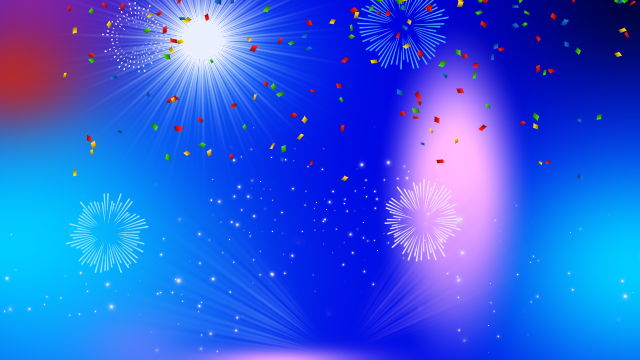
Give the GLSL for this background, as a Shadertoy shader.

```glsl
const float TAU = 6.2831853;
const float CONFETTI_COUNT = 150.0;
const float CONFETTI_SIZE = 0.0088;
const float SPARK_CELL = 0.052;

const vec3 ROYAL = vec3(0.0, 0.0, 0.89);
const vec3 NAVY = vec3(0.0, 0.0, 0.22);
const vec3 AZURE = vec3(0.05, 0.47, 0.98);
const vec3 CYAN = vec3(0.0, 0.8, 1.0);
const vec3 VIOLET = vec3(0.48, 0.14, 0.68);
const vec3 RED = vec3(0.75, 0.16, 0.12);
const vec3 LILAC = vec3(0.68, 0.48, 0.98);
const vec3 PINK = vec3(0.93, 0.64, 1.0);
const vec3 ICE = vec3(0.6, 0.9, 1.0);

const vec2 BURST = vec2(0.56, 0.889);
const vec2 BEAM = vec2(1.262, 0.45);
const vec2 FAN = vec2(0.94, 0.01);

vec2 hash2(vec2 p) {
    vec2 k = vec2(dot(p, vec2(127.1, 311.7)), dot(p, vec2(269.5, 183.3)));
    return fract(sin(k) * 43758.55);
}

float glow(vec2 p, vec2 center, vec2 radii) {
    vec2 q = (p - center) / radii;
    return exp(-dot(q, q));
}

// Seamless angular streaks in 0..1
float streaks(float a) {
    return 0.5 + 0.17 * (sin(a * 31.0) + sin(a * 73.0 + 1.3) + sin(a * 127.0 + 4.0));
}

// Ring of thin trails; count must be even
float firework(vec2 d, float radius, float count, float seed, float px) {
    float r = length(d);
    float t = atan(d.y, d.x) / TAU * count;
    vec2 h = hash2(vec2(floor(t), seed));
    float off = abs(fract(t) - 0.5 - 0.4 * (h.x - 0.5)) * TAU / count * r;
    float inner = radius * mix(0.15, 0.5, h.x);
    float outer = radius * mix(0.7, 1.0, h.y);
    float width = 0.0021 * mix(0.5, 1.0, smoothstep(inner, outer, r));
    float ends = smoothstep(inner, inner + 0.02, r) * (1.0 - smoothstep(outer - px, outer + px, r));
    return (1.0 - smoothstep(width - px * 0.6, width + px * 0.6, off)) * ends
        * mix(0.5, 1.0, r / radius);
}

// One jittered glowing dot per cell, kept where density allows
float sparks(vec2 p, float cell, float seed, float density) {
    vec2 id = floor(p / cell);
    vec2 h = hash2(id + seed);
    vec2 k = hash2(id + seed + 37.0);
    float r = length(p - (id + mix(vec2(0.25), vec2(0.75), h)) * cell);
    float size = cell * mix(0.025, 0.075, k.y * k.y);
    float dotLight = exp(-r * r / (size * size)) + 0.35 * exp(-r * r / (size * size * 6.0));
    return dotLight * smoothstep(0.0, 0.1, density - k.x);
}

vec3 confettiColor(float h) {
    if (h < 0.36) return vec3(0.92, 0.1, 0.06);
    if (h < 0.63) return vec3(0.25, 0.78, 0.06);
    if (h < 0.83) return vec3(1.0, 0.8, 0.06);
    return vec3(0.06, 0.42, 0.85);
}

void mainImage(out vec4 fragColor, in vec2 fragCoord) {
    float px = 1.0 / iResolution.y;
    vec2 p = fragCoord * px;

    // Soft colour fields
    vec3 col = mix(ROYAL, NAVY, glow(p, vec2(1.8, 1.02), vec2(0.4, 0.3)));
    col = mix(col, AZURE, glow(p, vec2(0.2, 0.12), vec2(0.5, 0.48)));
    col = mix(col, AZURE, 0.8 * glow(p, vec2(0.58, 0.84), vec2(0.29, 0.22)));
    col = mix(col, AZURE, 0.85 * glow(p, vec2(0.12, 0.6), vec2(0.27, 0.22)));
    col = mix(col, CYAN, glow(p, vec2(0.03, 0.33), vec2(0.51, 0.31)));
    col = mix(col, AZURE, 0.75 * glow(p, vec2(1.77, 0.2), vec2(0.42, 0.42)));
    col = mix(col, CYAN, glow(p, vec2(1.77, 0.26), vec2(0.34, 0.26)));
    col = mix(col, VIOLET, glow(p, vec2(0.08, 1.03), vec2(0.31, 0.26)));
    col = mix(col, RED, 0.9 * glow(p, vec2(0.03, 0.79), vec2(0.21, 0.15)));
    col = mix(col, LILAC, 0.4 * glow(p, vec2(0.38, 0.04), vec2(0.15, 0.1)));

    // Tall pink beam with a violet rim
    float beamDist = length((p - BEAM) / vec2(0.2, 0.45));
    float beam = 1.0 - smoothstep(0.35, 1.12, beamDist);
    vec3 beamColor = mix(LILAC, PINK, smoothstep(0.05, 0.55, p.y));
    col = mix(col, beamColor, beam);
    col += 0.1 * glow(p, vec2(1.27, 0.56), vec2(0.09, 0.2));

    // Fan of light rising from the lower edge
    vec2 f = p - FAN;
    float fa = atan(f.y, f.x);
    float fr = length(f);
    float leftFan = smoothstep(2.1, 2.5, fa) * (1.0 - smoothstep(2.9, 3.15, fa));
    float rightFan = smoothstep(0.25, 0.5, fa) * (1.0 - smoothstep(0.8, 1.2, fa));
    float fan = streaks(fa) * smoothstep(0.05, 0.25, fr) * exp(-fr * fr * 8.0);
    col = mix(col, vec3(0.45, 0.72, 1.0), 0.7 * fan * leftFan);
    col = mix(col, LILAC, 0.6 * fan * rightFan);
    col = mix(col, PINK, glow(p, vec2(0.77, -0.005), vec2(0.23, 0.035)));

    // White starburst
    vec2 b = p - BURST;
    float br = length(b);
    float reach = mix(0.07, 0.2, streaks(atan(b.y, b.x)));
    float burst = 0.8 * exp(-br * br / (reach * reach)) + 0.45 * exp(-br * br / 0.012);
    col = mix(col, vec3(0.92, 0.94, 1.0), min(burst, 1.0));

    // Fireworks
    col = mix(col, ICE, firework(p - vec2(0.296, 0.352), 0.118, 60.0, 1.0, px));
    col = mix(col, vec3(0.95, 0.9, 1.0), firework(p - vec2(1.174, 0.387), 0.118, 64.0, 2.0, px));
    col = mix(col, vec3(0.3, 0.7, 1.0), firework(p - vec2(1.118, 0.93), 0.13, 60.0, 3.0, px));
    vec2 dotted = p - vec2(0.38, 0.896);
    float beads = smoothstep(-0.2, 0.6, sin(length(dotted) * 480.0));
    col = mix(col, vec3(0.9, 0.85, 1.0), beads * firework(dotted, 0.105, 40.0, 4.0, px));

    // Sparkles, dense in the middle and along the lower band
    float middle = glow(p, vec2(0.9, 0.41), vec2(0.33, 0.16));
    float band = glow(p, vec2(0.85, 0.2), vec2(1.1, 0.15)) * smoothstep(0.1, 0.45, abs(p.x - 0.95));
    float light = sparks(p, SPARK_CELL, 5.0, 0.6 * middle + 0.4 * band)
        + sparks(p, SPARK_CELL * 0.55, 9.0, 0.6 * middle + 0.2 * band)
        + sparks(p, SPARK_CELL * 1.7, 14.0, 0.5 * middle + 0.5 * band);
    col = mix(col, vec3(0.92, 0.86, 1.0), min(light, 1.0));

    // Tumbling confetti, thinning out downward
    for (float i = 0.0; i < CONFETTI_COUNT; i++) {
        vec2 h = hash2(vec2(i, 3.7));
        vec2 k = hash2(vec2(i, 8.1));
        vec2 center = vec2(mix(0.18, 1.76, h.x), 1.0 - 0.5 * pow(h.y, 2.1));
        float turn = TAU * k.x;
        vec2 q = mat2(cos(turn), -sin(turn), sin(turn), cos(turn)) * (p - center);
        q.x += 0.3 * q.y;
        vec2 halfSize = CONFETTI_SIZE * vec2(mix(0.6, 1.1, k.y), mix(0.35, 0.8, fract(k.y * 7.0)));
        vec2 e = abs(q) - halfSize;
        float cover = 1.0 - smoothstep(-px * 0.7, px * 0.7, max(e.x, e.y));
        float shade = 0.85 + 0.3 * q.x / halfSize.x;
        col = mix(col, confettiColor(fract(k.x * 13.0)) * shade, cover);
    }

    fragColor = vec4(clamp(col, 0.0, 1.0), 1.0);
}
```
